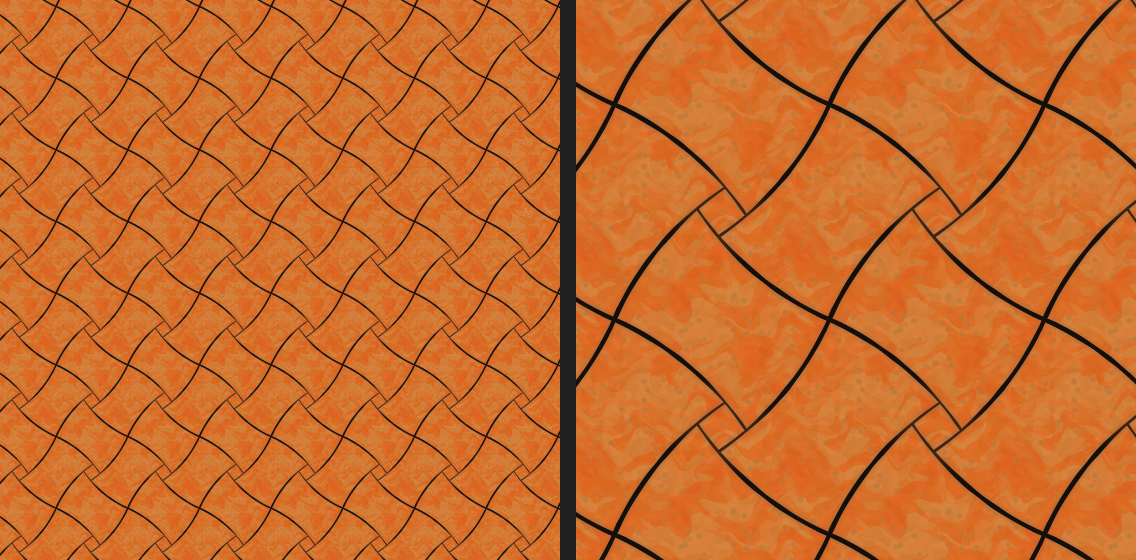
Left: the whole. Right: its middle third, enlarged.
Reproduce this pattern procedurally as a WebGL 1 fragment shader.

```glsl
precision highp float;
uniform vec2 u_resolution;

vec2 hash2(vec2 p) {
  vec3 h = fract(p.xyx * vec3(0.1031, 0.1030, 0.0973));
  h += dot(h, h.yzx + 33.33);
  return fract((h.xx + h.yz) * h.zy);
}

// Cellular noise with period 1: x is the nearest distance, y that cell's random value
vec2 cellular(vec2 p, vec2 count) {
  p *= count;
  vec2 base = floor(p);
  vec2 nearest = vec2(9.0, 0.0);
  for (int j = -1; j <= 1; j++) {
    for (int i = -1; i <= 1; i++) {
      vec2 id = base + vec2(float(i), float(j));
      vec2 seed = hash2(mod(id, count) + count.x);
      float d = length(id + seed - p);
      if (d < nearest.x) nearest = vec2(d, fract(seed.x * 7.3 + seed.y * 3.1));
    }
  }
  return nearest;
}

// Four curved joints wind from the cell corners into a small central square
float jointDistance(vec2 q) {
  vec2 tangent = vec2(cos(radians(24.0)), -sin(radians(24.0)));
  float d = 1.0;
  for (int k = 0; k < 4; k++) {
    vec2 v = q - vec2(-0.5, 0.5);
    vec2 w = v + vec2(0.591, 1.327);
    float a = clamp(atan(w.y, w.x), radians(34.0), radians(66.0));
    d = min(d, length(w - 1.453 * vec2(cos(a), sin(a))));

    // Straight stubs join the curves across cell borders
    float stub = min(abs(dot(v, tangent)), abs(dot(v, vec2(-tangent.y, tangent.x))));
    d = min(d, max(stub, length(v) - 0.05));
    q = vec2(-q.y, q.x);
  }
  return d;
}

// Mottled terracotta: swirled streaks, rust patches and small dull specks
vec3 clay(vec2 p) {
  vec2 turn = 6.28318 * p;
  vec2 warped = p + 0.045 * sin(3.0 * turn.yx + vec2(0.6, 2.1) + sin(2.0 * turn));
  warped += 0.014 * sin(7.0 * turn.yx + vec2(1.7, 0.3));
  vec2 streak = cellular(warped, vec2(10.0, 24.0));
  vec2 patches = cellular(warped + 0.37, vec2(8.0, 9.0));
  vec2 grain = cellular(p, vec2(25.0, 27.0));

  float tan_ = streak.y * 0.65 + 0.35 * patches.y + 0.15 * (0.5 - streak.x);
  vec3 color = mix(vec3(0.86, 0.42, 0.14), vec3(0.83, 0.50, 0.23), smoothstep(0.25, 0.85, tan_));
  color = mix(color, vec3(0.87, 0.36, 0.11), 0.55 * smoothstep(0.7, 0.9, 1.0 - patches.y) * (1.0 - smoothstep(0.2, 0.7, patches.x)));
  float speck = step(0.88, grain.y) * (1.0 - smoothstep(0.15, 0.55, grain.x));
  color = mix(color, vec3(0.64, 0.44, 0.22), 0.5 * speck);
  return color + 0.035 * (grain.y - 0.5);
}

void main() {
  vec2 p = gl_FragCoord.xy / u_resolution * 7.8125 - vec2(0.782, 7.722);
  vec2 cell = fract(p);
  vec2 q = cell - 0.5;
  float pixel = 7.8125 / min(u_resolution.x, u_resolution.y);

  // Joints are thinner and browner around the small square
  float outer = smoothstep(0.11, 0.26, length(q));
  float width = mix(0.006, 0.0105, outer);
  width += 0.001 * sin(25.1327 * cell.x + 2.0 * sin(18.8496 * cell.y));
  float d = jointDistance(q);

  vec3 color = clay(cell);
  float rim = 1.0 - smoothstep(width, width + 0.022, d);
  color = mix(color, vec3(0.62, 0.40, 0.24), 0.4 * rim);
  float ink = 1.0 - smoothstep(width - 0.6 * pixel, width + 0.6 * pixel, d);
  color = mix(color, mix(vec3(0.24, 0.14, 0.07), vec3(0.08, 0.06, 0.04), outer), ink);
  gl_FragColor = vec4(color, 1.0);
}
```
